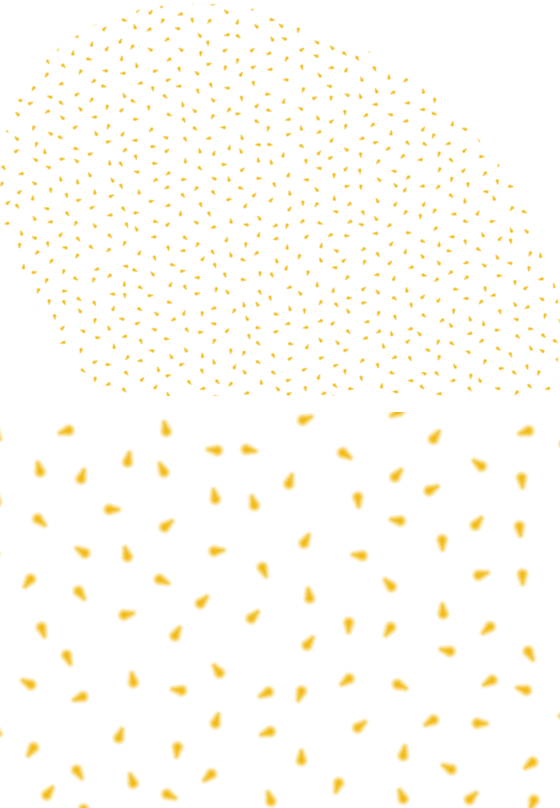
Top: the whole. Bottom: its middle third, enlarged.
Write a Shadertoy shader that draws this pattern.

```glsl
const vec3 PAPER = vec3(1.0);
const vec3 GOLD = vec3(0.95, 0.73, 0.08);
const float TAU = 6.2831853;

vec3 hash3(vec2 cell) {
    vec3 h = fract(cell.xyx * vec3(0.1031, 0.1030, 0.0973));
    h += dot(h, h.yxz + 33.33);
    return fract((h.xxy + h.yzz) * h.zyx);
}

mat2 rotation(float angle) {
    float c = cos(angle), s = sin(angle);
    return mat2(c, s, -s, c);
}

// Drop with a round end at the origin and a narrow tip at (0, len)
float dropDistance(vec2 p, float roundRadius, float tipRadius, float len) {
    p.x = abs(p.x);
    float b = (roundRadius - tipRadius) / len;
    float a = sqrt(1.0 - b * b);
    float k = dot(p, vec2(-b, a));
    if (k < 0.0) return length(p) - roundRadius;
    if (k > a * len) return length(p - vec2(0.0, len)) - tipRadius;
    return dot(p, vec2(a, b)) - roundRadius;
}

// Approximate distance to an ellipse centred on the origin
float ellipseDistance(vec2 p, vec2 radii) {
    return (length(p / radii) - 1.0) * min(radii.x, radii.y);
}

// Distance to the nearest drop on a jittered lattice with staggered rows
float scatterDistance(vec2 p, float spacing, float jitter, vec2 radii, float len) {
    vec2 home = floor(p / spacing);
    float nearest = spacing;
    for (int j = -1; j <= 1; j++) {
        for (int i = -1; i <= 1; i++) {
            vec2 cell = home + vec2(i, j);
            vec3 rnd = hash3(cell + 157.0);
            vec2 offset = jitter * (2.0 * rnd.xy - 1.0);
            offset.x += 0.5 * mod(cell.y, 2.0) - 0.25;
            vec2 centre = (cell + 0.5 + offset) * spacing;
            vec2 local = rotation(TAU * rnd.z) * (p - centre);
            local.y += 0.4 * len;
            nearest = min(nearest, dropDistance(local, radii.x, radii.y, len));
        }
    }
    return nearest;
}

float coverage(float d, float softness) {
    return 1.0 - smoothstep(-softness, softness, d);
}

void mainImage(out vec4 fragColor, in vec2 fragCoord) {
    vec2 p = (fragCoord - 0.5 * iResolution.xy) / iResolution.y;
    float softness = max(1.0 / iResolution.y, 0.0033);

    // Golden seeds on a tilted lattice
    vec2 seedRadii = vec2(0.0037, 0.0013);
    float seeds = scatterDistance(rotation(0.45) * p, 0.0421, 0.22, seedRadii, 0.0076);

    // Tilted oval that trims the field
    vec2 fromCentre = p - vec2(0.0, -0.145);
    float oval = ellipseDistance(rotation(0.6135) * fromCentre, vec2(0.771, 0.556));

    float ink = coverage(seeds, softness) * coverage(oval, softness);
    fragColor = vec4(mix(PAPER, GOLD, ink), 1.0);
}
```
